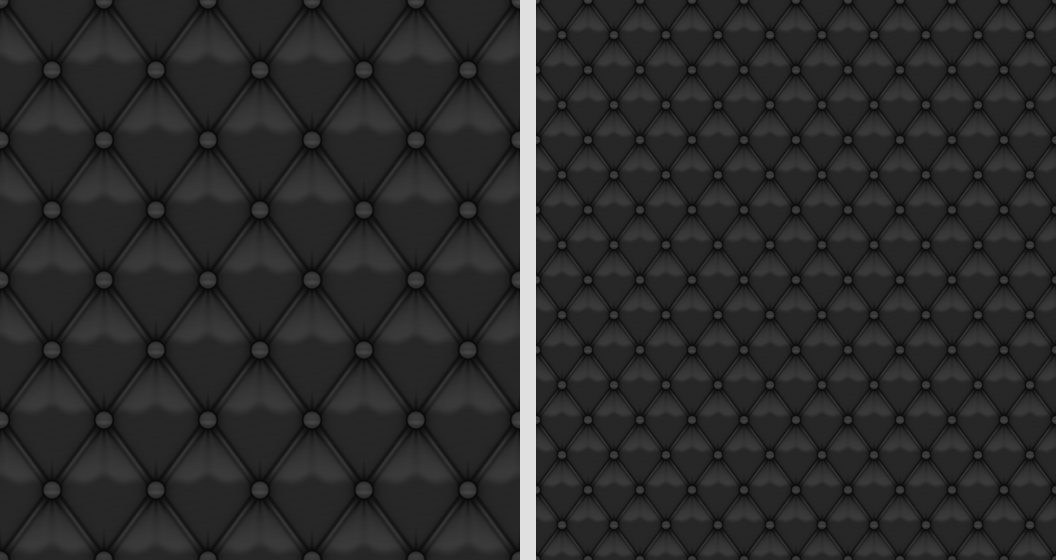
Left, the tile; right, the same tile 2 across and 2 down.
A Shadertoy shader for this pattern:

```glsl
// Dark buttoned upholstery: a lattice of diamond cushions, 5 by 4 repeats.
// Skewed coordinates put a button on every whole-number point, so one cushion,
// two seam families and one button are shaded once and wrap at the edges.

const vec2  REPEATS       = vec2(5.0, 4.0);
const float CELL_HEIGHT   = 1.345;   // relative to a cell width of 1
const float BUTTON_RADIUS = 0.096;
const float RIM_WIDTH     = 0.014;
const float SEAM_WIDTH    = 0.013;
const float SHADOW_OFFSET = 0.030;
const float SHADOW_WIDTH  = 0.020;
const float SPIKE_LENGTH  = 0.32;
const float FOLD_REACH    = 0.10;
const float GRAIN         = 0.0025;
const float LEATHER_DARK  = 0.152;
const float LEATHER_LIGHT = 0.228;
const float SEAM_LIGHT    = 0.205;
const float CREASE        = 0.035;
const float TAU           = 6.2831853;

float gauss(float x, float width) {
    x /= width;
    return exp(-x * x);
}

// Skewed lattice offset back to cell-width units
vec2 toPlane(vec2 g) {
    return 0.5 * vec2(g.x + g.y, (g.x - g.y) * CELL_HEIGHT);
}

// Flat lower half, lit upper half ending in a soft two-lobed edge
float cushion(vec2 p) {
    float lobes = 0.085 + 0.055 * gauss(p.x, 0.07)
                + 0.012 * sin(24.0 * abs(p.x));
    float lit = smoothstep(lobes - 0.055, lobes + 0.06, p.y);
    lit *= 1.0 - 0.65 * smoothstep(0.12, 0.58, p.y);
    lit *= 1.0 - 0.15 * gauss(p.x, 0.04);
    return mix(LEATHER_DARK, LEATHER_LIGHT, lit);
}

// Raised piping with a dark crease on each side; t runs along the seam
float seam(float shade, float s, float t) {
    float open = smoothstep(0.08, 0.36, abs(t));
    float above = gauss(s - SHADOW_OFFSET, SHADOW_WIDTH) * mix(0.75, 0.5, open);
    float below = gauss(s + SHADOW_OFFSET, SHADOW_WIDTH) * mix(0.65, 0.3, open);
    shade = mix(shade, CREASE, above);
    shade = mix(shade, CREASE, below);
    shade *= 1.0 - 0.15 * gauss(s, 0.085);
    return mix(shade, mix(0.09, SEAM_LIGHT, open), gauss(s, SEAM_WIDTH));
}

// Spike above the button, fan of folds below it
float pleats(vec2 v) {
    float r = length(v);
    float rise = clamp(v.y / SPIKE_LENGTH, 0.0, 1.0);
    float spike = gauss(v.x, mix(0.042, 0.006, sqrt(rise)))
                * (1.0 - rise) * step(0.0, v.y);
    float angle = atan(v.x, -v.y);
    float fan = (0.62 + 0.38 * cos(angle * 16.0)) * gauss(angle, 0.6);
    fan *= exp(-max(r - BUTTON_RADIUS, 0.0) / FOLD_REACH);
    float pinch = 0.45 * exp(-max(r - BUTTON_RADIUS, 0.0) / 0.035);
    return 1.0 - (1.0 - 0.9 * spike) * (1.0 - 0.8 * fan) * (1.0 - pinch);
}

// Domed cap with a soft band of reflected light
float buttonCap(vec2 v) {
    vec2 n = v / BUTTON_RADIUS;
    float dome = sqrt(max(1.0 - dot(n, n), 0.0));
    float band = gauss(n.y + 0.25, 0.24) + 0.6 * gauss(n.y - 0.42, 0.28);
    return mix(0.11, 0.20, dome) + 0.07 * band * dome;
}

// Faint horizontal grain from whole-number waves
float grain(vec2 uv) {
    float bend = 0.7 * sin(TAU * (3.0 * uv.x + 2.0 * uv.y));
    return sin(TAU * 83.0 * uv.y + bend)
         * sin(TAU * (11.0 * uv.x + 29.0 * uv.y) + bend);
}

void mainImage(out vec4 fragColor, in vec2 fragCoord) {
    vec2 uv = fragCoord / iResolution.xy;
    vec2 cell = uv * REPEATS;
    float pixel = REPEATS.x / iResolution.x;

    // Skewed axes run across the two seam directions
    vec2 skew = vec2(cell.x + cell.y, cell.x - cell.y);
    vec2 g = skew - floor(skew + 0.5);
    vec2 v = toPlane(g);

    float shade = cushion(toPlane(fract(skew) - 0.5));
    shade += GRAIN * grain(uv);

    // Both seam families, signed so that positive points upward
    float slope = length(vec2(1.0, 1.0 / CELL_HEIGHT));
    shade = seam(shade, g.x / slope, g.y);
    shade = seam(shade, -g.y / slope, g.x);
    shade = mix(shade, CREASE, pleats(v));

    // Button over its dark rim
    float d = length(v) - BUTTON_RADIUS;
    shade = mix(shade, 0.03, smoothstep(pixel, -pixel, d));
    shade = mix(shade, buttonCap(v), smoothstep(pixel, -pixel, d + RIM_WIDTH));

    fragColor = vec4(vec3(shade), 1.0);
}
```
